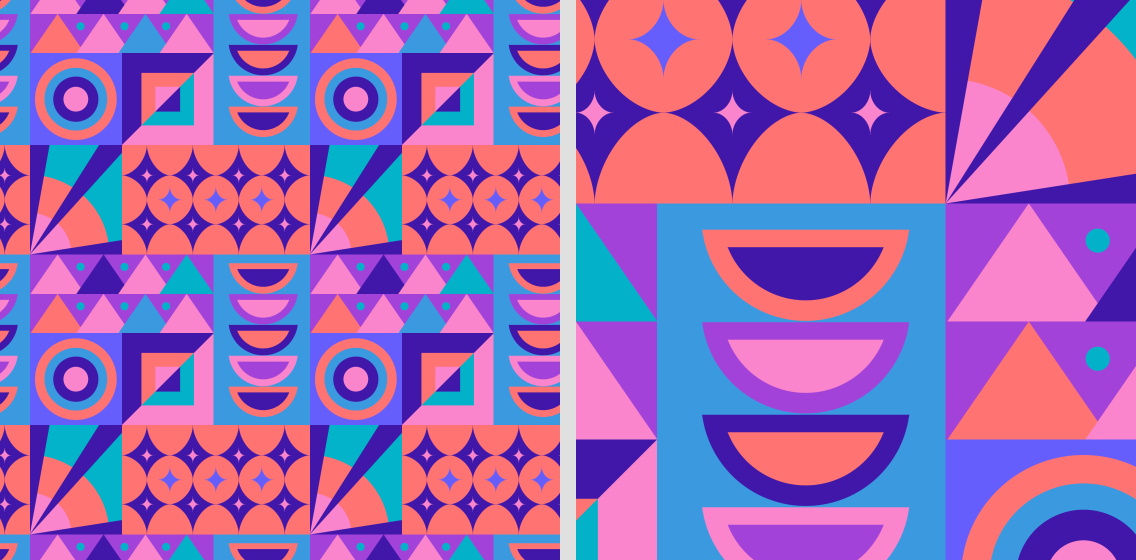
Left, the full canvas; right, a detail of the centre.
This pattern is drawn by a WebGL 2 fragment shader. Its source:

```glsl
#version 300 es
precision highp float;
// Geometric patchwork, two repeats across and two down: triangles, rings,
// nested squares, bowls, a ray fan and a star lattice, each a small block
// function painted with signed distances (one repeat is 384 units wide).
uniform vec2 u_resolution;
out vec4 fragColor;

const float REPEATS = 2.0;
const float TILE = 384.0;
const vec2 TILE_OFFSET = vec2(41.0, -35.0);

const vec3 INDIGO = vec3(0.25, 0.09, 0.66);
const vec3 PURPLE = vec3(0.64, 0.26, 0.85);
const vec3 VIOLET = vec3(0.40, 0.37, 0.99);
const vec3 CORAL = vec3(1.0, 0.45, 0.45);
const vec3 PINK = vec3(0.98, 0.52, 0.80);
const vec3 TEAL = vec3(0.01, 0.70, 0.79);
const vec3 BLUE = vec3(0.23, 0.60, 0.88);

// Lays paint over base wherever the distance d is negative.
vec3 fill(vec3 base, vec3 paint, float d, float px) {
  return mix(base, paint, clamp(0.5 - d / px, 0.0, 1.0));
}

float squareDist(vec2 p, float halfSize) {
  return max(abs(p.x), abs(p.y)) - halfSize;
}

// Four-pointed star with concave sides; reach is the length of its arms.
float starDist(vec2 p, vec2 reach, float power) {
  vec2 a = abs(p) / reach;
  vec2 u = pow(abs(1.0 - a), vec2(power));
  float curve = 1.0 - pow(u.x + u.y, 1.0 / power);
  return max(curve, max(a.x, a.y) - 1.0) * min(reach.x, reach.y);
}

// Circle of the given radius cut flat at height top.
float bowlDist(vec2 p, float radius, float top) {
  return max(length(p + vec2(0.0, 6.0)) - radius, top - p.y);
}

// Two rows of overlapping triangles with dots between the peaks.
vec3 triangles(vec2 p, float px) {
  vec3 paints[8] = vec3[8](PINK, INDIGO, PINK, TEAL, CORAL, PINK, BLUE, PINK);
  vec4 peaks = vec4(38.0, 101.0, 158.5, 215.0);
  int row = p.y < 54.0 ? 0 : 1;
  p.y -= 54.0 * float(row);
  vec3 col = PURPLE;
  for (int i = 0; i < 4; i++) {
    float d = (abs(p.x - peaks[i]) - p.y * 0.69) * 0.82;
    col = fill(col, paints[row * 4 + i], d, px);
    if (i < 3) {
      vec2 dot0 = vec2(0.5 * (peaks[i] + peaks[i + 1]), 17.0);
      col = fill(col, TEAL, length(p - dot0) - 5.5, px);
    }
  }
  return col;
}

vec3 rings(vec2 p, float px) {
  float r = length(p);
  vec3 col = fill(VIOLET, CORAL, r - 56.0, px);
  col = fill(col, BLUE, r - 43.0, px);
  col = fill(col, INDIGO, r - 31.0, px);
  return fill(col, PINK, r - 17.0, px);
}

// Nested squares that swap colours across the rising diagonal.
vec3 splitSquares(vec2 p, float px) {
  float diagonal = (p.x + p.y) * 0.707;
  vec3 col = fill(PINK, INDIGO, diagonal, px);
  vec3 middle = fill(TEAL, CORAL, diagonal, px);
  vec3 core = fill(INDIGO, PINK, diagonal, px);
  col = fill(col, middle, squareDist(p, 36.0), px);
  return fill(col, core, squareDist(p, 17.0), px);
}

vec3 bowls(vec2 p, float px) {
  vec3 rims[5] = vec3[5](CORAL, PURPLE, INDIGO, PINK, CORAL);
  vec3 cores[5] = vec3[5](INDIGO, PINK, CORAL, PURPLE, INDIGO);
  vec3 col = BLUE;
  for (int i = 0; i < 5; i++) {
    vec2 q = p - vec2(68.0, 12.0 + 42.3 * float(i));
    col = fill(col, rims[i], bowlDist(q, 47.7, 0.0), px);
    col = fill(col, cores[i], bowlDist(q, 38.3, 8.0), px);
  }
  return col;
}

// Two banded wedges opening from the lower left corner.
vec3 fan(vec2 p, float px) {
  float r = length(p);
  float angle = atan(p.y, p.x);
  vec3 bands = fill(TEAL, CORAL, r - 109.0, px);
  bands = fill(bands, PINK, r - 57.0, px);
  float wedges = min(abs(angle - 1.2) - 0.193, abs(angle - 0.495) - 0.34);
  return fill(INDIGO, bands, r * wedges, px);
}

// Stars joined at their tips, mirrored about the block centre.
vec3 starLattice(vec2 p, float px) {
  vec2 q = abs(p);
  vec2 center = vec2(q.x < 63.0 ? 31.5 : 94.5, 33.5);
  vec2 reach = vec2(q.x > 94.5 ? 34.5 : 31.5, q.y > 33.5 ? 41.5 : 33.5);
  vec3 col = fill(CORAL, INDIGO, starDist(q - center, reach, 1.75), px);
  col = fill(col, PINK, starDist(q - center, vec2(8.5, 10.0), 1.9), px);
  vec2 gem = vec2(q.x < 31.5 ? 0.0 : 63.0, 0.0);
  return fill(col, VIOLET, starDist(q - gem, vec2(16.0, 18.0), 1.9), px);
}

// Chooses the block under p, with y running downward.
vec3 patchwork(vec2 p, float px) {
  if (p.y > 234.0) {
    if (p.x < 126.0) return fan(vec2(p.x, TILE - p.y), px);
    return starLattice(p - vec2(255.0, 309.0), px);
  }
  if (p.x > 252.0) return bowls(p - vec2(252.0, 0.0), px);
  if (p.y < 108.0) return triangles(p, px);
  if (p.x < 126.0) return rings(p - vec2(63.0, 171.0), px);
  return splitSquares(p - vec2(189.0, 171.0), px);
}

void main() {
  float px = REPEATS * TILE / min(u_resolution.x, u_resolution.y);
  vec3 col = vec3(0.0);
  // Four samples per pixel soften the block borders.
  for (int i = 0; i < 4; i++) {
    vec2 jitter = vec2(i % 2, i / 2) * 0.5 - 0.25;
    vec2 uv = (gl_FragCoord.xy + jitter) / u_resolution;
    vec2 p = vec2(uv.x, 1.0 - uv.y) * REPEATS * TILE - TILE_OFFSET;
    col += 0.25 * patchwork(mod(p, TILE), px * 0.6);
  }
  fragColor = vec4(col, 1.0);
}
```
